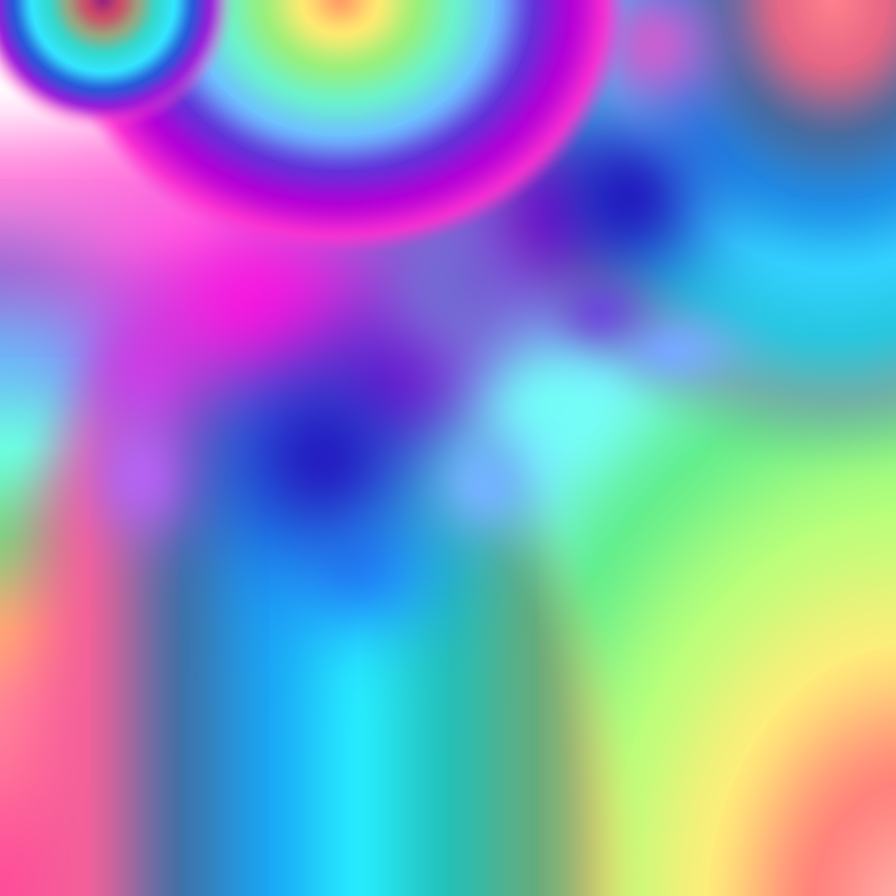
A WebGL 2 fragment shader for this background:

```glsl
#version 300 es
precision highp float;
// Soft spectral background: rainbow rings, a cool column and blurred colour glows.
uniform vec2 u_resolution;
out vec4 outColor;

// Spectra, listed from the centre outward, or along one axis
const vec3 CORNER[8] = vec3[8](
  vec3(1, .7, .68), vec3(1, .5, .48), vec3(1, .93, .48), vec3(.72, 1, .48),
  vec3(.38, .93, .55), vec3(.48, 1, 1), vec3(.47, .6, .9), vec3(.5, .4, .82));
const vec3 SKY[8] = vec3[8](
  vec3(1, .5, .55), vec3(.9, .4, .52), vec3(.28, .42, .62), vec3(.12, .55, .9),
  vec3(.2, .82, 1), vec3(.15, .78, .88), vec3(.45, .68, .65), vec3(.45, .75, .55));
const vec3 COLUMN[8] = vec3[8](
  vec3(1, .3, .6), vec3(.95, .38, .6), vec3(.25, .44, .65), vec3(.1, .65, .96),
  vec3(.15, .93, 1), vec3(.14, .75, .72), vec3(.4, .67, .48), vec3(.98, .8, .4));
const vec3 EDGE[8] = vec3[8](
  vec3(1), vec3(1, .52, .86), vec3(.6, .42, .84), vec3(.42, .72, .97),
  vec3(.42, 1, .88), vec3(.5, .82, .5), vec3(1, .66, .45), vec3(1, .5, .6));
const vec3 ARCH[8] = vec3[8](
  vec3(1, .6, .4), vec3(1, .92, .44), vec3(.6, .94, .48), vec3(.42, .95, .8),
  vec3(.43, .75, 1), vec3(.38, .2, .85), vec3(.7, 0, .84), vec3(1, .2, .82));
const vec3 BUBBLE[8] = vec3[8](
  vec3(.6, .12, .5), vec3(.8, .3, .4), vec3(.6, .65, .5), vec3(.2, .85, .8),
  vec3(.2, .9, 1), vec3(.15, .35, .85), vec3(.6, .1, .85), vec3(1, .3, .8));

// Smooth walk through evenly spaced colours
vec3 spectrum(vec3 colors[8], float t) {
  t = clamp(t, 0.0, 6.999);
  int i = int(t);
  return mix(colors[i], colors[i + 1], smoothstep(-.15, 1.15, fract(t)));
}

// One inside the inner limit, zero beyond the outer one
float fade(float inner, float outer, float d) {
  return 1.0 - smoothstep(inner, outer, d);
}

// Elliptical gaussian tint
vec3 glow(vec3 base, vec2 p, vec2 center, vec2 radius, vec3 tint) {
  vec2 q = (p - center) / radius;
  return mix(base, tint, exp(-dot(q, q)));
}

// Concentric bands over the base, softened at the rim
vec3 rings(vec3 base, vec3 colors[8], float d, float spacing, float inner, float outer) {
  return mix(base, spectrum(colors, d / spacing), fade(inner, outer, d));
}

void main() {
  vec2 p = gl_FragCoord.xy / u_resolution;
  float drop = 1.0 - p.y;

  // Warm corner and cool upper right rings
  float cornerDist = length((p - vec2(1.02, -.02)) * vec2(1.3, 1));
  vec3 color = spectrum(CORNER, cornerDist / .15);
  float skyDist = length((p - vec2(.93, 1)) * vec2(1.2, 1));
  color = rings(color, SKY, skyDist, .075, .43, .54);

  // Vertical bands with a rounded top
  float columnDist = length(vec2(max(p.x - .38, 0.0) / .33, p.y / .62));
  color = mix(color, spectrum(COLUMN, p.x / .1), fade(.8, 1.05, columnDist));

  // Left border, narrowing downward
  float width = mix(.2, .05, smoothstep(.2, .6, drop));
  float edgeMask = fade(width - .06, width + .06, p.x) * fade(.78, 1.0, drop);
  color = mix(color, spectrum(EDGE, (drop - .1) / .1), edgeMask);

  // Glows on the left and around the column top
  color = glow(color, p, vec2(.2, .75), vec2(.13, .09), vec3(1, .45, .87));
  color = glow(color, p, vec2(.16, .58), vec2(.07, .09), vec3(.75, .28, .9));
  color = glow(color, p, vec2(.16, .47), vec2(.06, .07), vec3(.72, .4, .95));
  color = glow(color, p, vec2(.4, .36), vec2(.09, .07), vec3(.12, .6, 1));
  color = glow(color, p, vec2(.29, .66), vec2(.13, .1), vec3(1, .1, .88));
  color = glow(color, p, vec2(.44, .58), vec2(.09, .09), vec3(.5, .13, .83));
  color = glow(color, p, vec2(.36, .49), vec2(.11, .11), vec3(.14, .12, .76));

  // Glows across the centre and the upper right
  color = glow(color, p, vec2(.51, .68), vec2(.07, .07), vec3(.45, .42, .83));
  color = glow(color, p, vec2(.62, .54), vec2(.07, .06), vec3(.45, 1, .97));
  color = glow(color, p, vec2(.54, .46), vec2(.06, .06), vec3(.45, .7, 1));
  color = glow(color, p, vec2(.75, .61), vec2(.07, .04), vec3(.47, .68, 1));
  color = glow(color, p, vec2(.67, .65), vec2(.05, .04), vec3(.45, .35, .88));
  color = glow(color, p, vec2(.61, .76), vec2(.07, .09), vec3(.52, .1, .8));
  color = glow(color, p, vec2(.7, .78), vec2(.09, .09), vec3(.13, .12, .75));
  color = glow(color, p, vec2(.73, .95), vec2(.07, .07), vec3(.78, .38, .82));

  // Rainbow arch and the small bubble beside it
  float archDist = length((p - vec2(.38, 1)) * vec2(1, 1.13));
  color = rings(color, ARCH, archDist, .043, .29, .325);
  float bubbleDist = length(p - vec2(.115, 1));
  color = rings(color, BUBBLE, bubbleDist, .02, .115, .15);

  outColor = vec4(color, 1);
}
```
